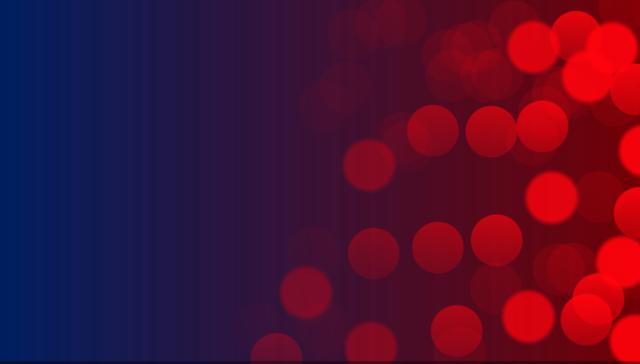
Give the GLSL for this background, as a Shadertoy shader.

```glsl
const vec3 NAVY = vec3(0.0, 0.12, 0.38);
const vec3 PLUM = vec3(0.23, 0.065, 0.20);
const vec3 MAROON = vec3(0.45, 0.0, 0.02);
const vec3 RED = vec3(1.0, 0.01, 0.05);

const float PI = 3.14159265;
const float RADIUS = 0.071;        // in canvas heights
const float SOFT_EDGE = 0.010;
const float STRIPE_COUNT = 90.0;
const float STRIPE_STRENGTH = 0.012;
const int FAINT_COUNT = 30;
const float FAINT_MIN = 0.025;
const float FAINT_MAX = 0.17;
const float BRIGHT_MIN = 0.30;
const float BRIGHT_MAX = 0.92;
const float BORDER = 0.008;

float hash(float n) {
    return fract(sin(n * 12.9898) * 43758.5453);
}

// Navy to maroon gradient with faint vertical banding
vec3 background(vec2 uv) {
    vec3 color = mix(NAVY, PLUM, clamp(uv.x * 2.0, 0.0, 1.0));
    color = mix(color, MAROON, clamp(uv.x * 2.0 - 1.0, 0.0, 1.0));
    float stripe = hash(floor(uv.x * STRIPE_COUNT)) - 0.5;
    return color + STRIPE_STRENGTH * stripe * vec3(1.0, 0.4, 1.0);
}

// Coverage of a disc whose centre is dimmed by hollow
float disc(vec2 offset, float softness, float hollow) {
    float d = length(offset);
    float edge = 1.0 - smoothstep(RADIUS - softness, RADIUS + softness, d);
    float lift = clamp(0.5 + 0.5 * offset.y / RADIUS, 0.0, 1.0);
    return edge * (1.0 - hollow * (1.0 - lift));
}

// Dim discs, denser and stronger towards the right
vec3 addFaintDiscs(vec3 color, vec2 p, float pixel) {
    for (int i = 0; i < FAINT_COUNT; i++) {
        float n = float(i);
        float y = hash(n + 3.7);
        float x = mix(0.5 + 0.5 * y, 1.75, fract(n * 0.618 + 0.1));
        float strength = mix(FAINT_MIN, FAINT_MAX, smoothstep(0.6, 1.75, x));
        float cover = disc(p - vec2(x, y), pixel, 0.4);
        color = mix(color, RED, strength * cover);
    }
    return color;
}

// Bright discs strung along a bent, swaying curve;
// rhythm holds the period and shift of the solid, glowing ones
vec3 addChain(vec3 color, vec2 p, float pixel, int count, vec2 start,
              vec2 end, vec2 bend, float sway, vec2 rhythm) {
    for (int i = 0; i < count; i++) {
        float n = float(i);
        float t = n / float(count - 1);
        vec2 center = mix(start, end, t) + bend * sin(PI * t);
        center.y += sway * sin(2.0 * PI * t);

        bool solid = mod(n + rhythm.y, rhythm.x) < 0.5;
        float strength = mix(BRIGHT_MIN, BRIGHT_MAX,
                             smoothstep(0.9, 1.75, center.x));
        float softness = solid ? SOFT_EDGE : pixel;
        float cover = disc(p - center, softness, solid ? 0.0 : 0.55);
        color = mix(color, RED, strength * cover);
    }
    return color;
}

void mainImage(out vec4 fragColor, in vec2 fragCoord) {
    vec2 uv = fragCoord / iResolution.xy;
    vec2 p = fragCoord / iResolution.y;
    float pixel = 1.0 / iResolution.y;

    vec3 color = background(uv);
    color = addFaintDiscs(color, p, pixel);

    // Rising diagonals: lower, then upper
    color = addChain(color, p, pixel, 5, vec2(0.84, 0.196), vec2(1.516, 0.457),
                     vec2(0.025, -0.007), 0.047, vec2(4.0, 0.0));
    color = addChain(color, p, pixel, 5, vec2(1.014, 0.546), vec2(1.616, 0.79),
                     vec2(0.035, -0.03), 0.055, vec2(4.0, 0.0));
    // Low arch along the bottom
    color = addChain(color, p, pixel, 6, vec2(0.76, 0.014), vec2(1.747, 0.064),
                     vec2(0.105, 0.075), -0.025, vec2(2.0, 1.0));
    // Arc down the right side
    color = addChain(color, p, pixel, 8, vec2(1.466, 0.87), vec2(1.644, 0.178),
                     vec2(0.21, 0.15), 0.08, vec2(2.0, 0.0));

    // Dark lower border
    color *= mix(0.6, 1.0, smoothstep(BORDER - pixel, BORDER + pixel, p.y));
    fragColor = vec4(color, 1.0);
}
```
